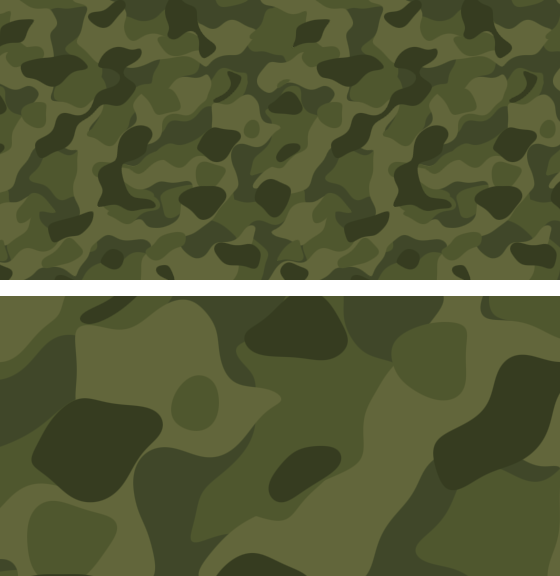
Top, the full canvas; bottom, a detail of the centre.
Write a Shadertoy shader that draws this pattern.

```glsl
// Four-tone woodland camouflage that repeats as a seamless tile.
// Each layer is a smooth random field, a sum of whole-number waves around one
// preferred wavelength, gently warped and cut at a level that sets its area.

const vec3 LIGHT_OLIVE = vec3(0.385, 0.400, 0.230);
const vec3 MID_GREEN   = vec3(0.310, 0.340, 0.180);
const vec3 DARK_GREEN  = vec3(0.250, 0.280, 0.160);
const vec3 DEEP_GREEN  = vec3(0.210, 0.235, 0.125);

// Layers, bottom to top: dark patches, light patches, mid spots, deep spots
const vec4 WAVES_PER_TILE = vec4(5.6, 5.2, 6.4, 6.0);
const vec4 CUT_LEVEL      = vec4(-0.08, 0.09, 1.22, 0.89); // in std deviations

const float TILE_SIZE   = 1.057; // in canvas heights
const float TILT        = 0.36;  // direction of the long axis, radians
const float STRETCH     = 1.65;  // length of the blobs relative to thickness
const float BAND_WIDTH  = 1.7;   // spread of wave numbers, more mixes sizes
const float WARP        = 0.008; // bending of the outlines, in tiles
const float EDGE_SOFT   = 0.7;   // edge half width in pixels
const int   MAX_WAVE    = 10;
const uint  SEED        = 23u;
const float TAU         = 6.28319;

// Four random values in 0..1 for one integer wave vector
vec4 hash4(ivec2 k) {
    uvec4 v = uvec4(uint(k.x + 50), uint(k.y + 50), SEED, SEED + 7u);
    v = v * 1664525u + 1013904223u;
    for (int i = 0; i < 2; i++) {
        v.x += v.y * v.w;
        v.y += v.z * v.x;
        v.z += v.x * v.y;
        v.w += v.y * v.z;
        v ^= v >> 16u;
    }
    return vec4(v & 0xffffu) / 65536.0;
}

// Tileable wobble that turns plain ovals into lobed, bean-like shapes
vec2 wobble(vec2 p) {
    vec2 a = sin(TAU * (vec2(dot(p, vec2(3, 8)), dot(p, vec2(8, -2))) + 0.2));
    vec2 b = sin(TAU * (vec2(dot(p, vec2(-5, 6)), dot(p, vec2(6, 5))) + 0.7));
    return p + WARP * (a + b);
}

// Four independent tileable fields with zero mean and unit variance
vec4 blobFields(vec2 p) {
    vec2 along  = vec2(cos(TILT), sin(TILT));
    vec2 across = vec2(-along.y, along.x);
    vec4 sum = vec4(0.0), power = vec4(0.0);
    for (int x = 0; x <= MAX_WAVE; x++) {
        for (int y = -MAX_WAVE; y <= MAX_WAVE; y++) {
            if (x == 0 && y <= 0) continue; // opposite waves are the same
            vec2 k = vec2(x, y);
            float len = length(vec2(dot(k, along) * STRETCH, dot(k, across)));
            vec4 d = (len - WAVES_PER_TILE) / BAND_WIDTH;
            vec4 weight = exp(-0.5 * d * d);
            sum += weight * cos(TAU * (dot(k, p) + hash4(ivec2(x, y))));
            power += 0.5 * weight * weight;
        }
    }
    return sum * inversesqrt(power);
}

void mainImage(out vec4 fragColor, in vec2 fragCoord) {
    vec2 p = fragCoord / iResolution.y / TILE_SIZE;

    // Cover of each layer with smoothed edges
    vec4 height = blobFields(wobble(p)) - CUT_LEVEL;
    vec4 edge = EDGE_SOFT * fwidth(height) + 1e-5;
    vec4 cover = smoothstep(-edge, edge, height);

    // Stack the layers
    vec3 col = MID_GREEN;
    col = mix(col, DARK_GREEN, cover.x);
    col = mix(col, LIGHT_OLIVE, cover.y);
    col = mix(col, MID_GREEN, cover.z);
    col = mix(col, DEEP_GREEN, cover.w);
    fragColor = vec4(col, 1.0);
}
```
